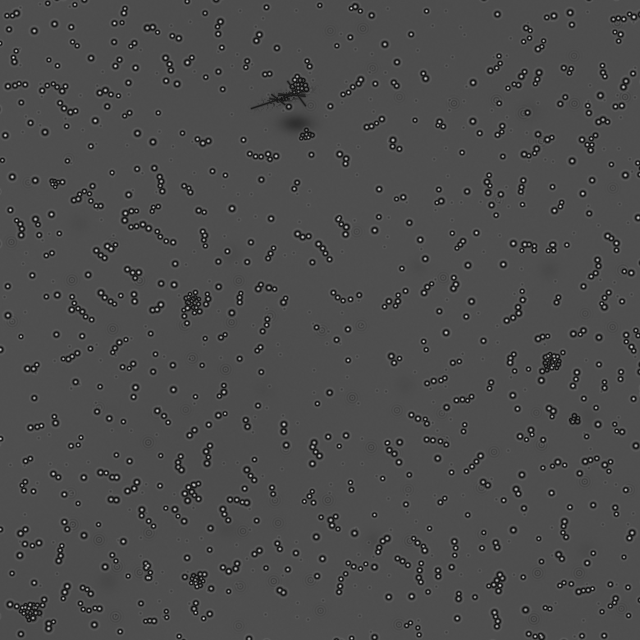
Reproduce this texture procedurally as a three.js fragment shader.

```glsl
// Bright-field micrograph: small round cells with dark rims, clumps, ghosts and fibres on grey
#define BASE 0.302
#define RIM_TONE 0.07
#define CORE_TONE 0.93
#define CELL_RADIUS 0.0048
#define GROUP_GRID 26.0
#define GROUP_CHANCE 0.74
#define CLUMP_GRID 5.0
#define CLUMP_CHANCE 0.42
#define GHOST_GRID 15.0
#define GHOST_CHANCE 0.5
#define SPECK_GRID 42.0
#define GRAIN 0.008

varying vec2 vUv;

float hash(vec2 p) {
  vec3 q = fract(vec3(p.xyx) * 0.1031);
  q += dot(q, q.yzx + 33.33);
  return fract((q.x + q.y) * q.z);
}

vec2 hash2(vec2 p) {
  return vec2(hash(p + 17.3), hash(p + 71.9));
}

float noise(vec2 p) {
  vec2 i = floor(p), f = fract(p);
  f = f * f * (3.0 - 2.0 * f);
  return mix(mix(hash(i), hash(i + vec2(1, 0)), f.x),
             mix(hash(i + vec2(0, 1)), hash(i + vec2(1, 1)), f.x), f.y);
}

float bell(float x) { return exp(-x * x); }

vec2 heading(float a) { return vec2(cos(a), sin(a)); }

// ink holds rim darkness, core brightness and outer halo
void addCell(vec2 d, float size, float glow, inout vec3 ink) {
  float r = length(d) / (CELL_RADIUS * size);
  ink = max(ink, vec3(bell((r - 0.74) / 0.32), glow * bell(r / 0.38), bell((r - 1.55) / 0.28)));
}

// Singles and short bent chains of cells
void addGroups(vec2 p, inout vec3 ink) {
  for (int y = -1; y <= 1; y++)
  for (int x = -1; x <= 1; x++) {
    vec2 id = floor(p * GROUP_GRID) + vec2(x, y);
    float density = 0.55 + 0.9 * noise(id * 0.16 + 4.0);
    if (hash(id + 5.0) > GROUP_CHANCE * density) continue;
    vec2 pos = (id + hash2(id)) / GROUP_GRID;
    float count = 1.0 + floor(4.0 * pow(hash(id + 9.0), 2.5));
    float angle = 6.283 * hash(id + 13.0);
    for (int k = 0; k < 4; k++) {
      if (float(k) >= count) break;
      vec2 rnd = hash2(id + 31.0 * float(k + 1));
      addCell(p - pos, mix(0.8, 1.12, rnd.x), mix(0.65, 1.0, rnd.y), ink);
      angle += 2.4 * (rnd.x - 0.5);
      pos += heading(angle) * mix(0.0065, 0.012, rnd.y);
    }
  }
}

// Tightly packed dark aggregate
void addClump(vec2 d, float count, float seed, inout vec3 ink) {
  if (length(d) > 0.03) return;
  for (int k = 0; k < 18; k++) {
    float n = float(k);
    if (n >= count) break;
    vec2 rnd = hash2(vec2(n, seed));
    vec2 pos = 0.0033 * sqrt(n) * heading(2.4 * n + seed) + 0.004 * (rnd - 0.5);
    addCell(d - pos, mix(0.7, 1.0, rnd.x), mix(0.1, 0.9, rnd.y * rnd.y), ink);
  }
}

// Crossed needles with a crumbly dark mass along their axis
float fibres(vec2 d) {
  vec2 axis = heading(0.32);
  float along = dot(d, axis), across = dot(d, vec2(-axis.y, axis.x));
  float crumbs = smoothstep(0.5, 0.72, noise(d * 420.0));
  float ink = crumbs * bell(across / 0.008) * bell((along + 0.008) / 0.034);
  for (int k = 0; k < 7; k++) {
    vec2 rnd = hash2(vec2(float(k), 6.0));
    vec2 dir = heading(k == 0 ? 0.32 : 0.3 + 3.0 * (rnd.x - 0.5));
    vec2 q = d - axis * 0.04 * (rnd.y - 0.5);
    float reach = k == 0 ? 0.045 : mix(0.012, 0.026, rnd.y);
    float dist = length(q - dir * clamp(dot(q, dir), -reach, reach));
    ink = max(ink, 0.85 * bell(dist / 0.0016));
  }
  return ink;
}

void main() {
  vec2 p = vUv;
  vec3 ink = vec3(0.0);
  addGroups(p, ink);

  // Scattered clumps, kept inside their tiles
  vec2 id = floor(p * CLUMP_GRID);
  if (hash(id + 41.0) < CLUMP_CHANCE) {
    vec2 centre = (id + 0.15 + 0.7 * hash2(id + 3.0)) / CLUMP_GRID;
    addClump(p - centre, mix(5.0, 18.0, hash(id + 8.0)), hash(id) * 50.0, ink);
  }
  addClump(p - vec2(0.479, 0.789), 8.0, 2.0, ink);
  ink.x = max(ink.x, fibres(p - vec2(0.452, 0.85)));

  // Uneven field, soft shadows and fine grain
  float tone = BASE + 0.012 * (noise(p * 3.0) - 0.5);
  tone -= 0.12 * bell(length((p - vec2(0.463, 0.807)) * vec2(1.0, 1.8)) / 0.024);
  id = floor(p * 4.0);
  tone -= 0.025 * hash(id + 2.0) * bell(length(fract(p * 4.0) - 0.25 - 0.5 * hash2(id)) / 0.06);
  tone += GRAIN * (noise(p * 500.0) - 0.5);

  // Out-of-focus cells: faint concentric rings
  id = floor(p * GHOST_GRID);
  if (hash(id + 23.0) < GHOST_CHANCE * smoothstep(0.2, 0.7, noise(id * 0.3))) {
    float r = length(fract(p * GHOST_GRID) - 0.25 - 0.5 * hash2(id + 7.0)) / GHOST_GRID;
    tone -= (0.025 + 0.045 * cos(r * 1500.0)) * bell(r / 0.0085) * mix(0.5, 1.0, hash(id));
  }

  // Tiny faint specks
  id = floor(p * SPECK_GRID);
  float speck = length(fract(p * SPECK_GRID) - 0.2 - 0.6 * hash2(id + 19.0)) / SPECK_GRID;
  tone -= step(hash(id + 29.0), 0.22) * 0.07 * (bell(speck / 0.0014) - 0.4 * bell((speck - 0.003) / 0.001));

  tone += 0.045 * ink.z * (1.0 - ink.x);
  tone = mix(tone, RIM_TONE, ink.x);
  tone = mix(tone, CORE_TONE, ink.y);
  gl_FragColor = vec4(vec3(tone), 1.0);
}
```
